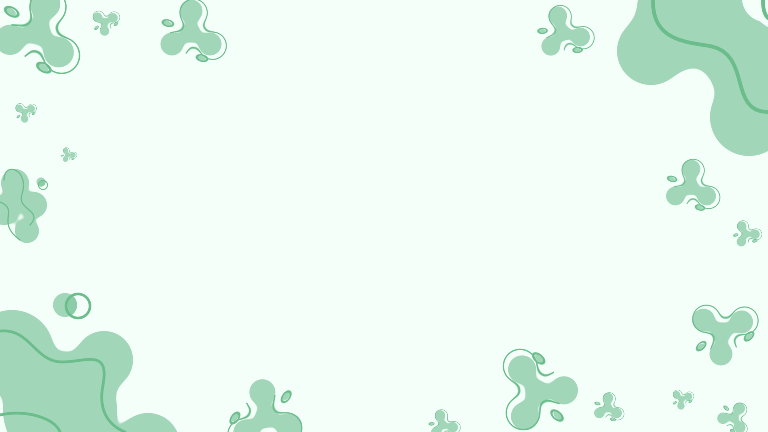
This background is drawn by a WebGL 2 fragment shader. Its source:

```glsl
#version 300 es
precision highp float;

uniform vec2 u_resolution;
out vec4 outColor;

// The canvas is 432 units tall at any resolution.
const float CANVAS_HEIGHT = 432.0;
const vec3 PAPER = vec3(0.96, 1.0, 0.98);
const vec3 LEAF = vec3(0.63, 0.84, 0.72);
const vec3 SHADE = vec3(0.55, 0.80, 0.66);
const vec3 STROKE = vec3(0.42, 0.74, 0.55);

// Sprigs: centre x, centre y, size; then their turns in radians.
const int SPRIGS = 15;
const vec3 PLACES[SPRIGS] = vec3[](
    vec3(38, 400, 29), vec3(191, 399, 22), vec3(563, 399, 18),
    vec3(105, 410, 9), vec3(25, 320, 7), vec3(68, 277, 5),
    vec3(691, 245, 18), vec3(746, 198, 9), vec3(722, 100, 22),
    vec3(537, 40, 27), vec3(266, 15, 25), vec3(443, 7, 10),
    vec3(608, 24, 10), vec3(682, 33, 7), vec3(734, 14, 11));
const float TURNS[SPRIGS] = float[](
    -0.25, 0.0, 0.3, 1.0, 1.0, 0.5, 0.0, 0.5, 1.0, 2.68, -1.95, 0.3, 0.0, 0.9, -0.5);

vec2 rotate(vec2 v, float a) {
    float c = cos(a), s = sin(a);
    return mat2(c, s, -s, c) * v;
}

float smoothMin(float a, float b, float k) {
    float h = max(k - abs(a - b), 0.0) / k;
    return min(a, b) - h * h * k * 0.25;
}

float disc(vec2 p, vec2 centre, float radius) {
    return length(p - centre) - radius;
}

float ellipse(vec2 p, vec2 radii) {
    return (length(p / radii) - 1.0) * min(radii.x, radii.y);
}

// Four discs (x, y, radius) melted together.
float blob(vec2 p, vec3 a, vec3 b, vec3 c, vec3 d, float k) {
    float left = smoothMin(disc(p, a.xy, a.z), disc(p, b.xy, b.z), k);
    float right = smoothMin(disc(p, c.xy, c.z), disc(p, d.xy, d.z), k);
    return smoothMin(left, right, k);
}

// Three round lobes around a core.
float trefoil(vec2 q) {
    float d = length(q) - 0.42;
    for (int i = 0; i < 3; i++) {
        float a = 1.571 + 2.094 * float(i);
        d = smoothMin(d, disc(q, vec2(cos(a), sin(a)), 0.52), 0.45);
    }
    return d;
}

float segment(vec2 p, vec2 a, vec2 b) {
    vec2 ab = b - a;
    return length(p - a - ab * clamp(dot(p - a, ab) / dot(ab, ab), 0.0, 1.0));
}

// Distance to a cubic Bezier curve, walked in short segments.
float curve(vec2 p, vec2 a, vec2 b, vec2 c, vec2 d) {
    float best = 1e5;
    vec2 last = a;
    for (int i = 1; i <= 16; i++) {
        float t = float(i) / 16.0, u = 1.0 - t;
        vec2 next = u * u * (u * a + 3.0 * t * b) + t * t * (3.0 * u * c + t * d);
        best = min(best, segment(p, last, next));
        last = next;
    }
    return best;
}

vec3 paint(vec3 base, vec3 ink, float d, float soft) {
    return mix(base, ink, 1.0 - smoothstep(-0.5 * soft, 0.5 * soft, d));
}

// Filled trefoil, open offset outline and two small ovals.
vec3 sprig(vec3 col, vec2 q, float soft) {
    col = paint(col, LEAF, trefoil(q), soft);
    float outline = abs(trefoil(q - vec2(0.12, -0.08)) - 0.1) - 0.025;
    float gap = dot(q, vec2(-0.8, -0.6)) - 0.75;
    col = paint(col, STROKE, max(outline, gap), soft);
    for (int i = 0; i < 2; i++) {
        vec2 centre = i == 0 ? vec2(-1.05, 0.45) : vec2(0.5, -1.14);
        vec2 r = rotate(q - centre, 0.25);
        col = paint(col, LEAF, ellipse(r + vec2(0.05, 0.03), vec2(0.22, 0.13)), soft);
        col = paint(col, STROKE, abs(ellipse(r, vec2(0.24, 0.14))) - 0.03, soft);
    }
    return col;
}

// Disc overlapped by a ring, darker where they cross.
vec3 dotAndRing(vec3 col, vec2 p, vec2 centre, vec2 shift, float radius, float soft) {
    float fill = disc(p, centre, radius), ring = disc(p, centre + shift, radius);
    col = paint(col, LEAF, fill, soft);
    col = paint(col, SHADE, max(fill, ring), soft);
    return paint(col, STROKE, abs(ring) - 0.11 * radius, soft);
}

void main() {
    float unit = CANVAS_HEIGHT / u_resolution.y;
    vec2 p = gl_FragCoord.xy * unit;
    vec3 col = PAPER;

    // Lower left corner
    float corner = blob(p, vec3(12, 80, 42), vec3(104, 72, 29), vec3(60, 22, 57), vec3(148, -13, 32), 16.0);
    col = paint(col, LEAF, corner, unit);
    float vein = curve(p, vec2(0, 101), vec2(30, 104), vec2(35, 70), vec2(62, 70));
    vein = min(vein, curve(p, vec2(62, 70), vec2(85, 70), vec2(110, 84), vec2(103, 47)));
    vein = min(vein, curve(p, vec2(103, 47), vec2(98, 22), vec2(108, 7), vec2(125, 0)));
    vein = min(vein, curve(p, vec2(0, 17), vec2(25, 23), vec2(55, 14), vec2(60, 0)));
    col = paint(col, STROKE, vein - 1.4, unit);
    col = dotAndRing(col, p, vec2(65, 127), vec2(13, -1), 12.0, unit);

    // Upper right corner
    corner = blob(p, vec3(651, 381, 34), vec3(695, 422, 58), vec3(749, 315, 39), vec3(745, 372, 40), 16.0);
    col = paint(col, LEAF, max(corner, -disc(p, vec2(766, 434), 24.0)), unit);
    vein = curve(p, vec2(653, 432), vec2(652, 392), vec2(685, 390), vec2(710, 386));
    vein = min(vein, curve(p, vec2(710, 386), vec2(752, 378), vec2(728, 320), vec2(768, 320)));
    vein = min(vein, curve(p, vec2(763, 432), vec2(763, 424), vec2(764, 418), vec2(768, 414)));
    col = paint(col, STROKE, vein - 1.9, unit);

    // Left edge
    float side = blob(p, vec3(15, 249, 14), vec3(34, 227, 13), vec3(27, 201, 12), vec3(4, 222, 15), 9.0);
    col = paint(col, LEAF, side, unit);
    vein = curve(p, vec2(4, 252), vec2(4, 272), vec2(30, 262), vec2(22, 238));
    vein = min(vein, curve(p, vec2(22, 238), vec2(16, 222), vec2(44, 222), vec2(30, 207)));
    vein = min(vein, curve(p, vec2(0, 230), vec2(20, 222), vec2(-5, 210), vec2(20, 192)));
    col = paint(col, STROKE, vein - 0.6, unit);
    col = dotAndRing(col, p, vec2(41, 250), vec2(2, -3), 4.5, unit);

    // Scattered sprigs
    for (int i = 0; i < SPRIGS; i++) {
        vec3 place = PLACES[i];
        vec2 q = rotate(p - place.xy, -TURNS[i]) / place.z;
        if (dot(q, q) < 5.0) col = sprig(col, q, unit / place.z);
    }
    outColor = vec4(col, 1.0);
}
```
